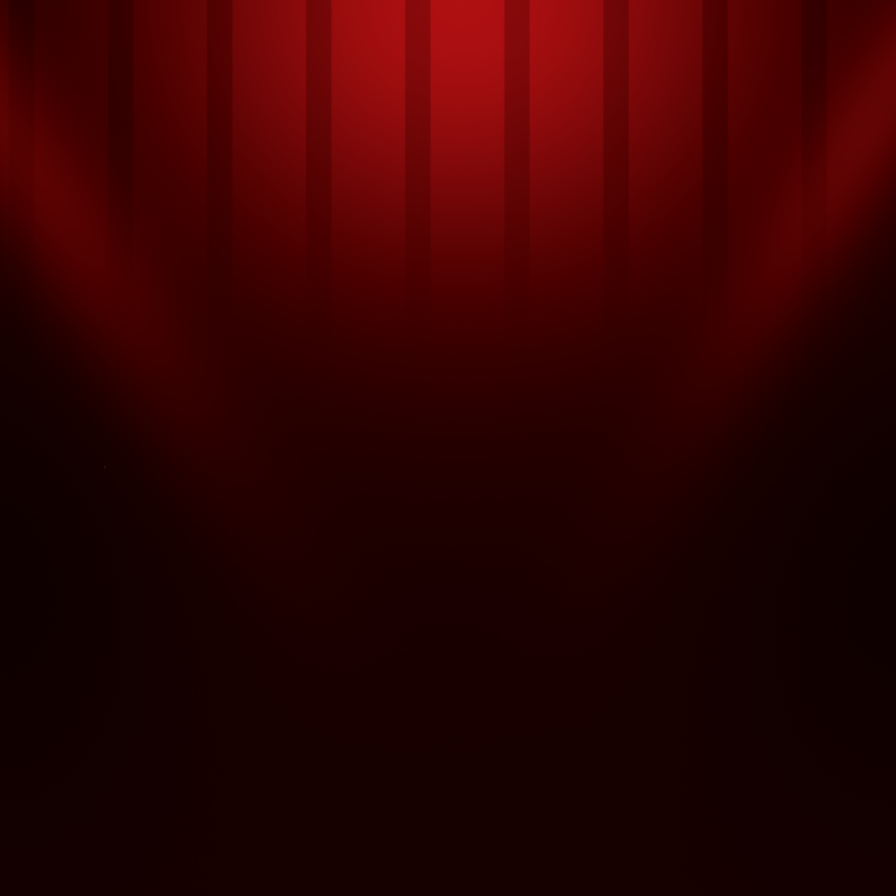
This background is drawn by a Shadertoy shader. Its source:

```glsl
#define FOLD_PERIOD 0.1106
#define FOLD_START 0.0098
#define FOLD_WIDTH 0.0283
#define FOLD_SHADE 0.21
#define GLOW_CENTER vec2(0.515, 1.0)
#define GLOW_SIZE vec2(0.345, 0.312)
#define GLOW_POWER 0.585
#define BEAM_POWER 0.215
#define BEAM_LENGTH 0.37
#define SPECK_CELLS 14.0
#define SPECK_CHANCE 0.04
#define GRAIN 0.003

float hash(vec2 p) {
    return fract(sin(dot(p, vec2(127.1, 311.7))) * 43758.5453);
}

float gauss(float x) {
    return exp(-x * x);
}

// Soft ray that fades along its direction and across its width
float beam(vec2 uv, vec2 source, vec2 direction, float width) {
    vec2 axis = normalize(direction);
    vec2 offset = uv - source;
    float along = max(dot(offset, axis), 0.0);
    float across = offset.x * axis.y - offset.y * axis.x;
    return gauss(across / width) * gauss(along / BEAM_LENGTH);
}

// Dark vertical bands, one per period, with antialiased edges
float foldMask(float x, float edge) {
    float local = mod(x - FOLD_START + 0.5 * (FOLD_PERIOD - FOLD_WIDTH), FOLD_PERIOD);
    float dist = abs(local - 0.5 * FOLD_PERIOD) - 0.5 * FOLD_WIDTH;
    return 1.0 - smoothstep(-edge, edge, dist);
}

// Sparse faint dust, at most one point per cell
float specks(vec2 uv, float pixel) {
    vec2 cell = floor(uv * SPECK_CELLS);
    vec2 spot = 0.2 + 0.6 * vec2(hash(cell + 3.1), hash(cell + 7.7));
    float dist = length(uv - (cell + spot) / SPECK_CELLS);
    float present = step(1.0 - SPECK_CHANCE, hash(cell));
    return present * (1.0 - smoothstep(0.0006, 0.0006 + pixel, dist));
}

void mainImage(out vec4 fragColor, in vec2 fragCoord) {
    vec2 uv = fragCoord / iResolution.xy;
    float pixel = 1.0 / iResolution.y;
    float depth = 1.0 - uv.y;

    // Ambient red, darker at mid height along both sides
    float side = smoothstep(0.15, 0.5, abs(uv.x - 0.5));
    float red = 0.1 - 0.012 * smoothstep(0.5, 1.0, depth);
    red -= 0.043 * side * gauss((uv.y - 0.4) / 0.32);

    // Overhead glow
    vec2 spread = (uv - GLOW_CENTER) / GLOW_SIZE;
    red += GLOW_POWER * exp(-dot(spread, spread));

    // Curtain folds dissolve downward
    float foldFade = 1.0 - smoothstep(0.12, 0.43, depth);
    red *= 1.0 - FOLD_SHADE * foldFade * foldMask(uv.x, max(0.0015, pixel));

    // Side beams
    red += BEAM_POWER * beam(uv, vec2(0.0, 0.857), vec2(0.55, -0.835), 0.068);
    red += BEAM_POWER * beam(uv, vec2(1.0, 0.9), vec2(-0.53, -0.85), 0.06);

    // Hot areas pick up a little green and blue
    float heat = max(red - 0.3, 0.0);
    vec3 color = vec3(red, 0.16 * heat, 0.18 * heat);

    // Dust and grain
    float lower = 1.0 - smoothstep(0.45, 0.55, uv.y);
    color += vec3(0.12, 0.06, 0.05) * lower * specks(uv, pixel);
    color.r += GRAIN * (hash(floor(uv * 512.0)) - 0.5);

    fragColor = vec4(clamp(color, 0.0, 1.0), 1.0);
}
```
